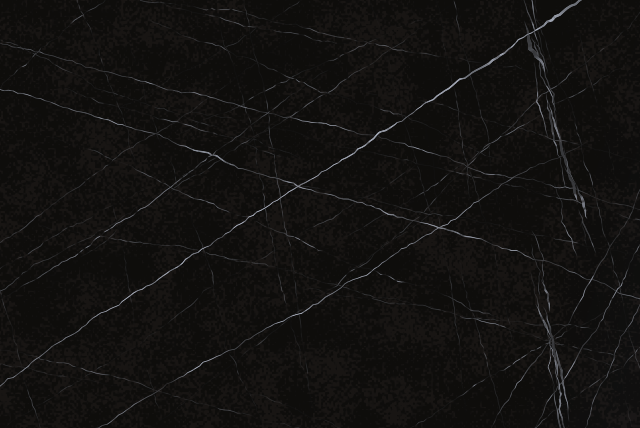
Write a WebGL 1 fragment shader that draws this texture.

```glsl
precision highp float;
// Black marble crossed by fine broken pale veins and a splintered fracture.
uniform vec2 u_resolution;

const vec3 STONE_DARK = vec3(0.053, 0.050, 0.045);
const vec3 STONE_WARM = vec3(0.094, 0.083, 0.076);
const vec3 VEIN_COLOR = vec3(0.62, 0.64, 0.69);
const vec3 CORNER_TINT = vec3(0.008, 0.009, 0.013);
const float RISING_ANGLE = 0.59;
const float FALLING_ANGLE = -0.26;
const float STEEP_ANGLE = -1.32;
const float CORNER_ANGLE = 1.02;
const float MAIN_WIDTH = 0.0011;
const float HAIR_WIDTH = 0.0006;
const float SPLINTER_WIDTH = 0.0026;
const int HAIRS = 15;
const int SPLINTERS = 26;

float hash(float n) {
  return fract(sin(n * 12.9898 + 4.1) * 4375.85);
}

float hash2(vec2 p) {
  vec3 q = fract(p.xyx * 0.1031);
  q += dot(q, q.yzx + 33.33);
  return fract((q.x + q.y) * q.z);
}

// Straight interpolation gives veins angular kinks.
float kinks(float t) {
  float i = floor(t);
  return mix(hash(i), hash(i + 1.0), t - i);
}

float noise(vec2 p) {
  vec2 i = floor(p), f = fract(p);
  f = f * f * (3.0 - 2.0 * f);
  return mix(mix(hash2(i), hash2(i + vec2(1, 0)), f.x),
             mix(hash2(i + vec2(0, 1)), hash2(i + vec2(1, 1)), f.x), f.y);
}

float fbm(vec2 p) {
  float sum = 0.0, gain = 0.5;
  for (int i = 0; i < 4; i++) {
    sum += gain * noise(p);
    p = p * 2.1 + 17.3;
    gain *= 0.5;
  }
  return sum / 0.9375;
}

// Coverage of one wandering, tapered vein; gaps (0 to 1) breaks it into dashes.
float vein(vec2 p, vec2 origin, float angle, float reach, float width, float gaps, float seed) {
  vec2 dir = vec2(cos(angle), sin(angle));
  vec2 q = p - origin;
  float t = dot(q, dir);
  float k = seed * 37.0 + 200.0;
  float wander = 0.026 * (kinks(t * 5.0 + k) - 0.5)
               + 0.009 * (kinks(t * 23.0 + k) - 0.5)
               + 0.004 * (kinks(t * 90.0 + k) - 0.5);
  float across = abs(dot(q, vec2(-dir.y, dir.x)) + wander);
  float taper = max(0.0, 1.0 - t * t / (reach * reach));
  float w = width * taper * (0.25 + 1.5 * kinks(t * 17.0 + k + 9.0));
  float pixel = 1.0 / u_resolution.y;
  float h = max(w, 0.5 * pixel);
  float cover = 1.0 - smoothstep(h - 0.5 * pixel, h + 0.5 * pixel, across);
  float dash = smoothstep(0.25, 0.65, kinks(t * 19.0 + k + 5.0))
             * smoothstep(0.1, 0.6, kinks(t * 120.0 + k + 2.0));
  return cover * min(1.0, w / h) * mix(1.0, dash, gaps);
}

// A scattered family of faint hairlines sharing one direction.
float hairlines(vec2 p, float angle, float seed) {
  float v = 0.0;
  for (int i = 0; i < HAIRS; i++) {
    float s = float(i) + seed;
    vec2 origin = vec2(1.5 * hash(s + 0.3), (float(i) + hash(s + 0.6)) / float(HAIRS));
    float tilt = angle + 0.28 * (hash(s + 0.1) - 0.5);
    float reach = 0.25 + 0.6 * hash(s + 0.8);
    float strength = 0.4 + 0.6 * hash(s + 0.45);
    v = max(v, strength * vein(p, origin, tilt, reach, HAIR_WIDTH, 0.9, s));
  }
  return v;
}

// Long continuous veins; the upper rising one swells to the right.
float mainVeins(vec2 p) {
  float v = 0.0;
  for (int i = 0; i < 2; i++) {
    float n = float(i);
    float swell = mix(0.8 + 1.6 * smoothstep(0.7, 1.35, p.x), 0.8, n);
    v = max(v, vein(p, vec2(0.70, 0.575 - 0.30 * n), RISING_ANGLE - 0.05 * n,
                    1.6 - 0.8 * n, MAIN_WIDTH * swell, 0.35, n + 3.0));
    v = max(v, 0.85 * vein(p, vec2(0.75, 0.71 - 0.155 * n), FALLING_ANGLE - 0.06 * n,
                           1.0 + 0.2 * n, MAIN_WIDTH * (0.7 + 0.4 * n), 0.5, n + 7.0));
  }
  for (int i = 0; i < 3; i++) {
    float n = float(i);
    v = max(v, 0.75 * vein(p, vec2(1.31 + 0.075 * n, 0.25 - 0.02 * n), CORNER_ANGLE + 0.06 * n,
                           0.48, MAIN_WIDTH * (1.0 - 0.2 * n), 0.65, n + 11.0));
  }
  return v;
}

// Overlapping splinters along a steep line that steps left partway down.
float fracture(vec2 p) {
  float v = 0.0;
  for (int i = 0; i < SPLINTERS; i++) {
    float s = float(i) + 60.0;
    float y = (float(i) + hash(s)) / float(SPLINTERS);
    float x = 1.23 + 0.22 * (1.0 - y) - 0.12 * step(y, 0.4);
    x += 0.04 * (hash(s + 0.2) - 0.5);
    float tilt = STEEP_ANGLE + 0.24 * (hash(s + 0.4) - 0.5);
    float width = SPLINTER_WIDTH * (0.25 + hash(s + 0.7));
    float reach = 0.04 + 0.08 * hash(s + 0.9);
    v = max(v, 0.72 * vein(p, vec2(x, y), tilt, reach, width, 0.6, s));
  }
  return v;
}

void main() {
  vec2 p = gl_FragCoord.xy / u_resolution.y;
  // Mottled ground with fine grain
  float mottle = 0.55 * fbm(p * 13.0) + 0.45 * noise(p * 210.0);
  vec3 color = mix(STONE_DARK, STONE_WARM, smoothstep(0.47, 0.69, mottle));
  color += CORNER_TINT * smoothstep(1.2, 1.45, p.x - 0.3 * p.y);
  // Veins
  float v = max(mainVeins(p), fracture(p));
  v = max(v, hairlines(p, RISING_ANGLE, 20.0));
  v = max(v, hairlines(p, FALLING_ANGLE, 40.0));
  v = max(v, 0.6 * hairlines(p, STEEP_ANGLE, 90.0));
  gl_FragColor = vec4(mix(color, VEIN_COLOR, v), 1.0);
}
```
